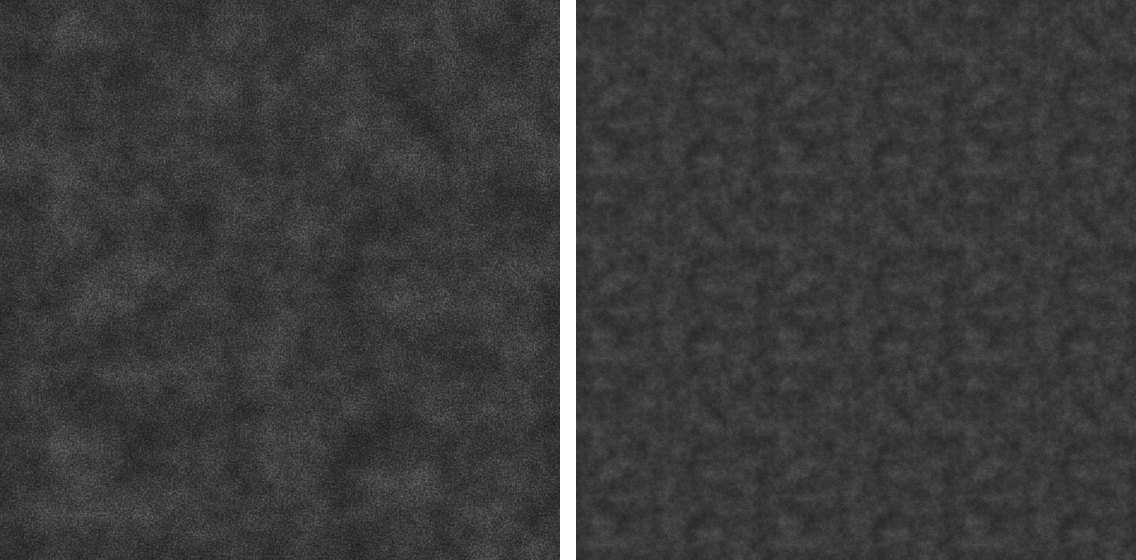
Left: one tile. Right: repeated 3 by 3.
Reproduce this texture procedurally as a WebGL 1 fragment shader.

```glsl
precision highp float;

uniform vec2 u_resolution;

const vec3 BASE_COLOR = vec3(0.222);
const float BLOTCH_CELLS = 8.0;      // cells across the canvas, first octave
const float BLOTCH_GAIN = 0.8;       // strength kept by each finer octave
const float BLOTCH_CONTRAST = 0.29;
const int BLOTCH_OCTAVES = 5;
const float GRAIN_CELLS = 233.0;
const float GRAIN_CONTRAST = 0.42;
const float TWILL_PERIOD = 64.0;     // cells before the slanted grain repeats
const mat2 TWILL_SLANT = mat2(5.0, 1.0, -1.0, 5.0);

// Pseudo-random unit vector for a lattice cell
vec2 randomGradient(vec2 cell, float seed) {
  vec3 p = fract(vec3(cell.xyx + seed * 17.31) * vec3(0.1031, 0.1030, 0.0973));
  p += dot(p, p.yzx + 33.33);
  float angle = 6.28318 * fract((p.x + p.y) * p.z);
  return vec2(cos(angle), sin(angle));
}

float cornerValue(vec2 cell, vec2 corner, vec2 offset, float period, float seed) {
  return dot(randomGradient(mod(cell + corner, period), seed), offset - corner);
}

// Gradient noise that wraps after a whole number of cells
float wrappedNoise(vec2 p, float period, float seed) {
  vec2 cell = floor(p);
  vec2 f = p - cell;
  vec2 w = f * f * f * (f * (f * 6.0 - 15.0) + 10.0);
  float bottom = mix(cornerValue(cell, vec2(0.0, 0.0), f, period, seed),
                     cornerValue(cell, vec2(1.0, 0.0), f, period, seed), w.x);
  float top = mix(cornerValue(cell, vec2(0.0, 1.0), f, period, seed),
                  cornerValue(cell, vec2(1.0, 1.0), f, period, seed), w.x);
  return mix(bottom, top, w.y);
}

// Cloudy patches, from broad to small
float blotches(vec2 uv) {
  float sum = 0.0;
  float strength = 1.0;
  float cells = BLOTCH_CELLS;
  for (int i = 0; i < BLOTCH_OCTAVES; i++) {
    float seed = float(i) + 1.0;
    vec2 shift = vec2(0.37, 0.61) * seed;
    sum += strength * wrappedNoise(uv * cells + shift, cells, seed);
    strength *= BLOTCH_GAIN;
    cells *= 2.0;
  }
  return sum;
}

// Fine fibre grain: a straight and a slanted lattice hide each other's grid
float grain(vec2 uv) {
  vec2 slanted = TWILL_SLANT * uv * TWILL_PERIOD;
  return wrappedNoise(uv * GRAIN_CELLS, GRAIN_CELLS, 11.0)
       + wrappedNoise(slanted, TWILL_PERIOD, 12.0);
}

void main() {
  vec2 uv = gl_FragCoord.xy / u_resolution;
  float tone = BLOTCH_CONTRAST * blotches(uv) + GRAIN_CONTRAST * grain(uv);
  gl_FragColor = vec4(BASE_COLOR * exp(tone), 1.0);
}
```
